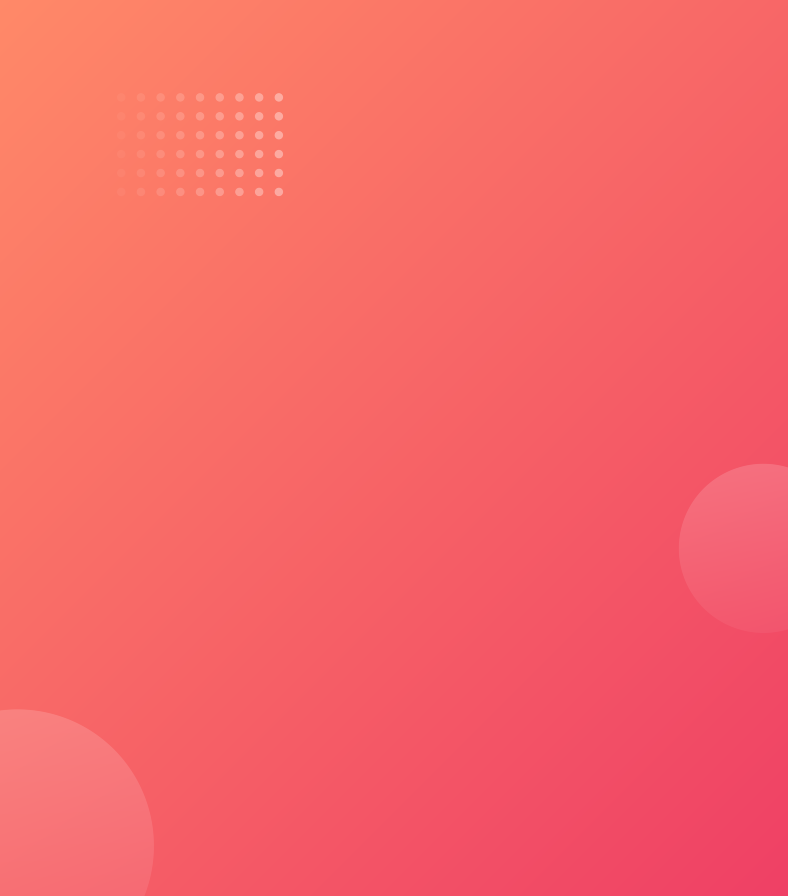
This background is drawn by a WebGL 2 fragment shader. Its source:

```glsl
#version 300 es
precision highp float;
// A warm diagonal gradient from coral to rose, with two translucent discs
// that fade downward and a grid of pale dots that fades to the left.
// Positions are in units of canvas height, with the origin at lower left.

#define CORAL vec3(1.0, 0.537, 0.408)
#define ROSE vec3(0.937, 0.250, 0.396)
#define LEFT_DISC vec3(0.0195, 0.0560, 0.1523)
#define RIGHT_DISC vec3(0.8520, 0.3880, 0.0944)
#define DISC_ALPHA vec2(0.05, 0.16)
#define DOT_ORIGIN vec2(0.1133, 0.7858)
#define DOT_SPACING vec2(0.02199, 0.02110)
#define DOT_COUNT vec2(10.0, 6.0)
#define DOT_RADIUS 0.0047
#define DOT_ALPHA 0.38

uniform vec2 u_resolution;
out vec4 fragColor;

// Antialiased coverage of a circle, about one pixel wide at its edge.
float circleMask(vec2 offset, float radius) {
    float halfPixel = 0.6 / u_resolution.y;
    return 1.0 - smoothstep(-halfPixel, halfPixel, length(offset) - radius);
}

// Opacity of a disc (centre, radius) that is strongest at its top.
float discAlpha(vec2 p, vec3 disc) {
    vec2 offset = p - disc.xy;
    float rise = clamp(0.5 + 0.5 * offset.y / disc.z, 0.0, 1.0);
    return circleMask(offset, disc.z) * mix(DISC_ALPHA.x, DISC_ALPHA.y, rise);
}

// Opacity of the dot grid, growing from the first column to the last.
float dotAlpha(vec2 p) {
    vec2 cell = round((p - DOT_ORIGIN) / DOT_SPACING);
    cell = clamp(cell, vec2(0.0), DOT_COUNT - 1.0);
    vec2 offset = p - DOT_ORIGIN - cell * DOT_SPACING;
    float fade = cell.x / (DOT_COUNT.x - 1.0);
    return circleMask(offset, DOT_RADIUS) * DOT_ALPHA * fade;
}

void main() {
    vec2 p = gl_FragCoord.xy / u_resolution.y;
    float aspect = u_resolution.x / u_resolution.y;

    // Background: a 45 degree ramp from the upper left to the lower right.
    float ramp = (p.x + 1.0 - p.y) / (aspect + 1.0);
    vec3 color = mix(CORAL, ROSE, ramp);

    // White overlays.
    color = mix(color, vec3(1.0), discAlpha(p, LEFT_DISC));
    color = mix(color, vec3(1.0), discAlpha(p, RIGHT_DISC));
    color = mix(color, vec3(1.0), dotAlpha(p));

    fragColor = vec4(color, 1.0);
}
```
